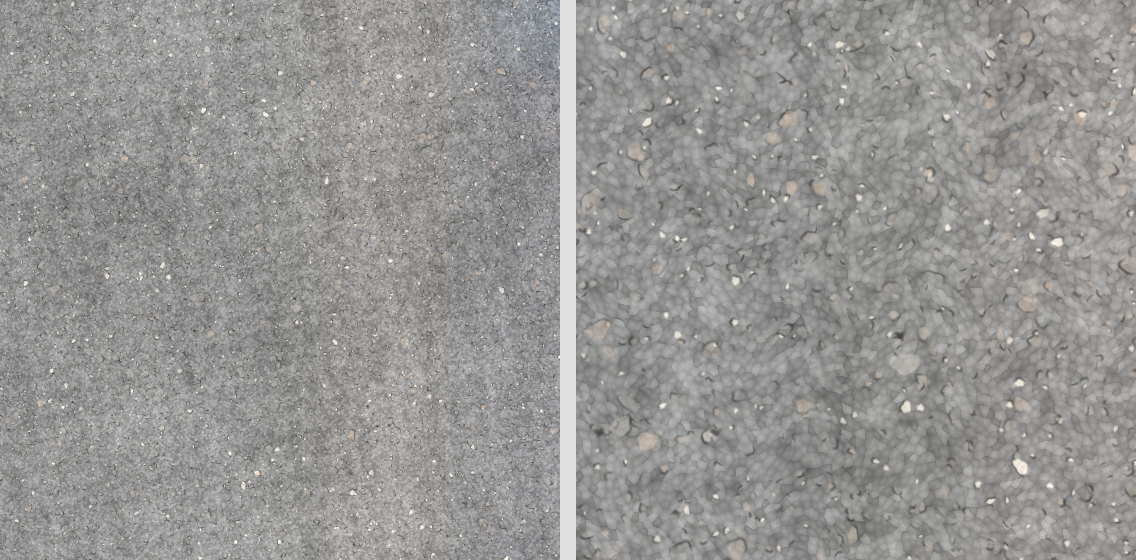
Left, the full canvas; right, a detail of the centre.
A Shadertoy shader for this texture:

```glsl
// Worn grey asphalt with pale stone chips, small pits and faint vertical wheel streaks.

vec3 hash3(vec2 p) {
    vec3 q = fract(p.xyx * vec3(0.1031, 0.1030, 0.0973));
    q += dot(q, q.yxz + 33.33);
    return fract((q.xxy + q.yzz) * q.zyx);
}

// Layered, warped sines, roughly -1 to 1
float waves(vec2 p) {
    float sum = 0.0, amp = 0.6;
    for (int i = 0; i < 6; i++) {
        p = mat2(0.8, 0.6, -0.6, 0.8) * p * 1.7 + 0.8 * sin(p.yx * 1.3 + float(i));
        sum += amp * sin(p.x) * sin(p.y);
        amp *= 0.72;
    }
    return sum;
}

// Cellular noise: x = distance to nearest point, y = random value of its cell
vec2 cellular(vec2 p) {
    vec2 nearest = vec2(9.0, 0.0);
    for (int j = -1; j <= 1; j++)
    for (int i = -1; i <= 1; i++) {
        vec2 cell = floor(p) + vec2(i, j);
        vec3 h = hash3(cell + 57.0);
        float d = length(p - cell - h.xy);
        if (d < nearest.x) nearest = vec2(d, h.z);
    }
    return nearest;
}

// Scatters irregular chips; pale sets how many are bright
void addStones(inout vec3 color, vec2 uv, float cells, float share, float size, float pale) {
    vec2 p = uv * cells;
    float soft = cells * max(0.0011, 0.8 / iResolution.y);
    for (int j = -1; j <= 1; j++)
    for (int i = -1; i <= 1; i++) {
        vec2 cell = floor(p) + vec2(i, j);
        vec3 place = hash3(cell + cells * 3.0);
        if (place.z > share) continue;
        vec3 form = hash3(cell + cells * 5.0 + 19.0);
        vec3 look = hash3(cell + cells * 7.0 + 41.0);

        // Rotated, squashed, slightly lumpy outline
        vec2 d = p - cell - place.xy;
        float turn = 6.283 * form.x;
        vec2 q = mat2(cos(turn), -sin(turn), sin(turn), cos(turn)) * d;
        q.y *= 1.0 + 0.8 * form.y;
        float angle = atan(q.y, q.x + 1e-5);
        float radius = size * (0.5 + 0.75 * form.z * form.z);
        radius *= 1.0 + 0.1 * sin(3.0 * angle + 9.0 * look.x) + 0.06 * sin(5.0 * angle + 7.0 * look.y);
        float body = 1.0 - smoothstep(-soft, soft, length(q) - radius);

        // Broken dark rim on the shaded side
        float ring = 1.0 - smoothstep(0.0, 1.7 * soft, abs(length(q) - radius - 0.5 * soft));
        float side = smoothstep(-0.2, 0.9, sin(angle + 6.283 * look.z));
        color *= 1.0 - 0.4 * ring * side * look.y;

        // Grey, buff or near-white face that keeps some of the grain below
        vec3 face = mix(vec3(0.62, 0.625, 0.62), vec3(0.78, 0.71, 0.65), look.x * look.x);
        face = mix(face, vec3(0.96, 0.93, 0.88), smoothstep(1.0 - pale, 1.12 - pale, look.z));
        face += 0.6 * (color - 0.59);
        color = mix(color, face, body * (0.55 + 0.4 * look.z));
    }
}

// Small dark holes
void addPits(inout vec3 color, vec2 uv) {
    vec2 p = uv * 42.0;
    for (int j = -1; j <= 1; j++)
    for (int i = -1; i <= 1; i++) {
        vec2 cell = floor(p) + vec2(i, j);
        vec3 h = hash3(cell + 311.0);
        if (h.z > 0.06) continue;
        vec3 k = hash3(cell + 523.0);
        vec2 d = p - cell - h.xy;
        d += 0.03 * sin(d.yx * 25.0 + 6.0 * k.xy);
        float pit = 1.0 - smoothstep(0.03, 0.15, length(d * vec2(0.8, 1.0 + k.x)));
        color = mix(color, vec3(0.23, 0.22, 0.21), pit * (0.3 + 0.55 * k.z));
    }
}

void mainImage(out vec4 fragColor, in vec2 fragCoord) {
    vec2 uv = fragCoord / iResolution.y;

    // Broad stains, lighter wheel path and cool right side
    float path = exp(-pow((uv.x - 0.68) / 0.13, 2.0));
    float cool = smoothstep(0.76, 0.95, uv.x);
    float corner = smoothstep(0.8, 1.0, uv.x) * smoothstep(0.75, 1.0, uv.y);
    vec2 stain = (uv - vec2(0.22, 0.66)) / vec2(0.16, 0.1);
    float smudge = exp(-dot(stain, stain));
    float track = exp(-pow((uv.x - 0.56) / 0.03, 2.0)) * smoothstep(0.45, 0.05, uv.y);
    float tone = 0.04 * waves(uv * 3.0) + 0.036 * waves(uv * vec2(17.0, 11.0) + 4.0);
    tone += 0.045 * path - 0.05 * smudge - 0.05 * track - 0.012 * cool;

    // Vertical streaks, strongest near the wheel path
    float streak = sin(uv.x * 71.0 + sin(uv.y * 3.0)) + sin(uv.x * 127.0 + 1.5 * sin(uv.y * 5.0));
    tone += streak * (0.004 + 0.008 * path) * (0.6 + 0.4 * sin(uv.y * 9.0 + uv.x * 23.0));

    vec3 color = vec3(0.578, 0.579, 0.576) + tone;
    color += path * vec3(0.012, 0.002, -0.004) + cool * vec3(-0.002, -0.004, 0.01);
    color += corner * vec3(-0.01, 0.015, 0.04);

    // Fine mineral grain, soft mottling and sharp grit
    vec2 fine = cellular(uv * 215.0 + 0.6 * sin(uv.yx * 90.0));
    color += 0.055 * waves(uv * 62.0 + 9.0);
    color += 0.12 * (0.45 - fine.x) + 0.13 * (fine.y - 0.5);

    // Chips from dust-sized to pebble-sized
    addStones(color, uv, 131.0, 0.32, 0.22, 0.36);
    addStones(color, uv, 73.0, 0.34, 0.24, 0.2);
    addStones(color, uv, 47.0, 0.34, 0.24, 0.14);
    addStones(color, uv, 29.0, 0.17, 0.22, 0.1);
    addPits(color, uv);

    fragColor = vec4(clamp(color, 0.0, 1.0), 1.0);
}
```
